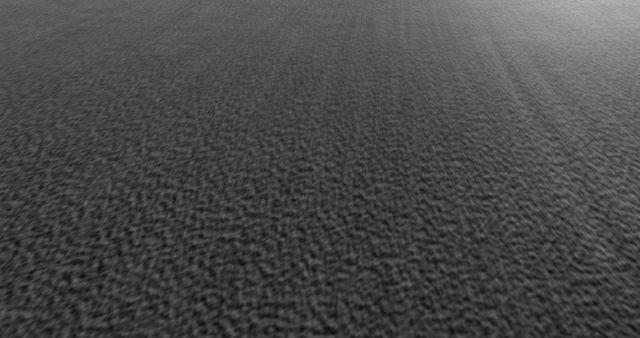
A Shadertoy shader for this texture:

```glsl
// Dark rough ground receding in perspective, with soft light at the upper right.
#define HORIZON 1.35
#define VANISH_X 0.62
#define GRAIN_FREQ 54.0
#define GRAIN_CONTRAST 0.21
#define STREAK_CONTRAST 0.035
#define TRACK_CONTRAST 0.035
#define BASE_SHADE 0.207
#define FAR_LIFT 0.13
#define SIDE_LIFT 0.10
#define GLOW_STRENGTH 0.20
#define GLOW_CENTER vec2(0.93, 1.04)

// Random unit gradient for a lattice point
vec2 gradientAt(vec2 cell) {
    vec3 p = fract(cell.xyx * vec3(0.1031, 0.1030, 0.0973));
    p += dot(p, p.yzx + 33.33);
    float angle = 6.2832 * fract((p.x + p.y) * p.z);
    return vec2(cos(angle), sin(angle));
}

// Gradient noise, centred on zero
float gradientNoise(vec2 p) {
    vec2 cell = floor(p), f = fract(p);
    vec2 w = f * f * f * (f * (f * 6.0 - 15.0) + 10.0);
    float a = dot(gradientAt(cell), f);
    float b = dot(gradientAt(cell + vec2(1, 0)), f - vec2(1, 0));
    float c = dot(gradientAt(cell + vec2(0, 1)), f - vec2(0, 1));
    float d = dot(gradientAt(cell + vec2(1, 1)), f - vec2(1, 1));
    return mix(mix(a, b, w.x), mix(c, d, w.x), w.y);
}

// Height of the pile: coarse clumps with finer fibres
float pileHeight(vec2 p) {
    return gradientNoise(p) + 0.5 * gradientNoise(p * 1.9 + 17.3);
}

// Broad light: brighter far away, to the right and in the far corner
float broadLight(vec2 uv) {
    float shade = BASE_SHADE + 0.04 * uv.y + FAR_LIFT * uv.y * uv.y * uv.y;
    float side = smoothstep(0.55, 1.0, uv.x) * smoothstep(-0.1, 0.7, uv.y);
    vec2 toGlow = (uv - GLOW_CENTER) / vec2(0.25, 0.24);
    return shade + SIDE_LIFT * side + GLOW_STRENGTH * exp(-dot(toGlow, toGlow));
}

// Soft ridge along a line to the vanishing point
float ridge(float lane, float center, float width) {
    float t = (lane - center) / width;
    return exp(-t * t);
}

void mainImage(out vec4 fragColor, in vec2 fragCoord) {
    vec2 uv = fragCoord / iResolution.xy;
    float aspect = iResolution.x / iResolution.y;

    // Perspective coordinates; the log keeps grains evenly proportioned
    float nearness = HORIZON - uv.y;
    float lane = (uv.x - VANISH_X) / nearness;
    vec2 ground = vec2(lane * aspect, -log(nearness));

    // Grain relief lit from the far side, fading with distance
    vec2 p = ground * GRAIN_FREQ + 200.0;
    float relief = pileHeight(p) - 0.6 * pileHeight(p + vec2(0.2, 0.5));
    float grainFade = mix(0.22, 1.0, smoothstep(0.35, 1.1, nearness));
    float shade = broadLight(uv);
    float grain = relief * GRAIN_CONTRAST * grainFade * (0.7 + shade);

    // Wide patches, lengthwise wear and crosswise smears
    float patches = gradientNoise(ground * 7.0 + 40.0);
    float wear = gradientNoise(vec2(lane * 55.0, ground.y * 3.0) + 90.0);
    float smear = gradientNoise(vec2(uv.x * 14.0, uv.y * 75.0) + 60.0);
    float streaks = 0.5 * patches + wear + smear * smoothstep(0.5, 1.0, uv.y);

    // Pale tracks with a dark groove between them on the right
    float tracks = ridge(lane, 0.29, 0.018) + 0.7 * ridge(lane, 0.37, 0.022)
                 - 0.7 * ridge(lane, 0.33, 0.014);
    tracks *= smoothstep(0.02, 0.3, uv.y) * smoothstep(1.0, 0.75, uv.y);

    shade += grain + STREAK_CONTRAST * streaks + TRACK_CONTRAST * tracks;
    fragColor = vec4(vec3(clamp(shade, 0.06, 0.85)), 1.0);
}
```
